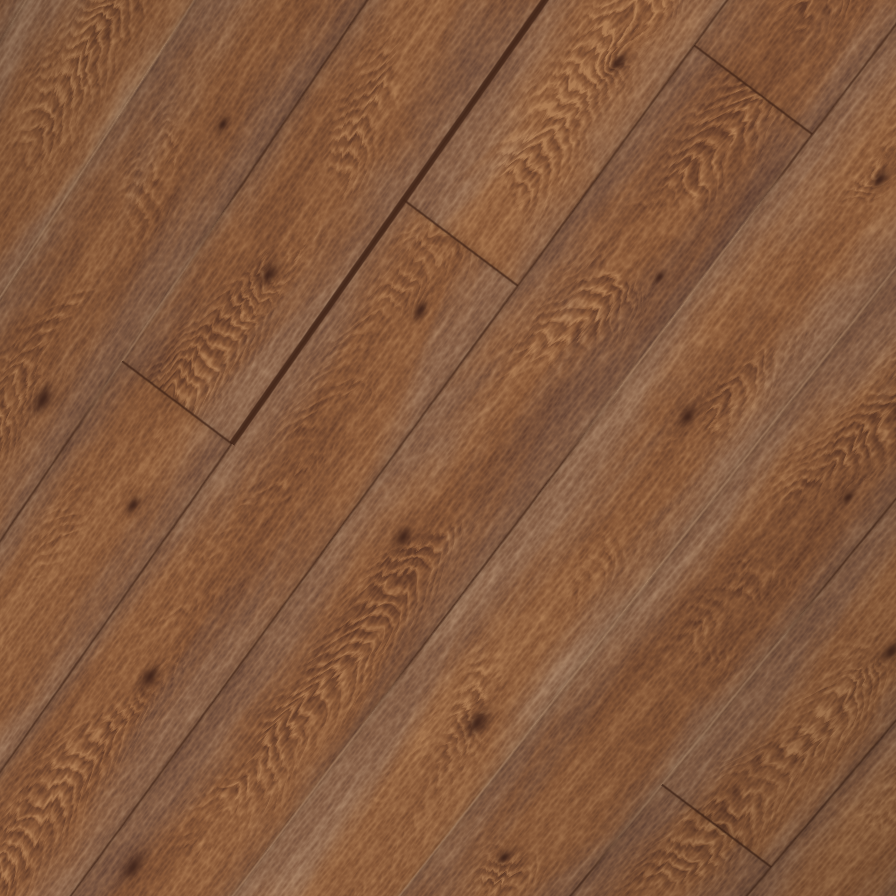
Reproduce this texture procedurally as a Shadertoy shader.

```glsl
const vec2 GRAIN_AXIS = vec2(0.602, 0.799);
const float BOARD_WIDTH = 0.1576;
const float BOARD_LENGTH = 1.68;
const float ROW_SHIFT = 0.0246;
const float FIRST_JOINT = -0.906;
const float JOINT_STEP = 0.333;
const float FAN_CENTRE = 0.77;
const float FAN = 0.115;
const float OPEN_EDGE = 3.0;
const float OPEN_FROM = -0.24;
const float OPEN_HALF_WIDTH = 0.0035;
const float SEAM_HALF_WIDTH = 0.0011;
const float RING_CURVE = 1500.0;
const float RING_RATE = 48.0;
const float FIGURE_WIDTH = 0.036;
const float KNOT_SPACING = 0.42;
const vec3 DARK = vec3(0.39, 0.25, 0.18);
const vec3 MID = vec3(0.51, 0.34, 0.23);
const vec3 LIGHT = vec3(0.62, 0.45, 0.32);
const vec3 GAP = vec3(0.25, 0.14, 0.09);
const vec3 GLINT = vec3(0.70, 0.55, 0.42);
const vec3 KNOT = vec3(0.22, 0.12, 0.09);
const vec3 GREY_TINT = vec3(1.0, 1.06, 1.15);

vec2 hash2(vec2 p) {
    vec3 h = fract(p.xyx * vec3(0.1031, 0.1030, 0.0973));
    h += dot(h, h.yzx + 33.33);
    return fract((h.xx + h.yz) * h.zy);
}

// Distance to the nearest scattered point, centred near zero
float cellular(vec2 p) {
    vec2 cell = floor(p);
    float nearest = 4.0;
    for (int y = -1; y <= 1; y++)
        for (int x = -1; x <= 1; x++) {
            vec2 corner = cell + vec2(x, y);
            vec2 toPoint = corner + hash2(corner) - p;
            nearest = min(nearest, dot(toPoint, toPoint));
        }
    return sqrt(nearest) - 0.45;
}

float waves(vec2 p) {
    float sum = 0.0, amp = 0.5;
    for (int i = 0; i < 5; i++) {
        p += 0.7 * sin(p.yx + 1.9);
        sum += amp * sin(p.x) * cos(p.y);
        p = mat2(1.5, 1.1, -1.1, 1.5) * p + 2.3;
        amp *= 0.6;
    }
    return sum;
}

float stroke(float dist, float halfWidth) {
    float soft = 1.0 / iResolution.y;
    return 1.0 - smoothstep(halfWidth - soft, halfWidth + soft, dist);
}

void mainImage(out vec4 fragColor, in vec2 fragCoord) {
    // Diagonal frame, fanning slightly along the boards
    vec2 q = fragCoord / iResolution.y - vec2(0.0, 1.0);
    float u = dot(q, GRAIN_AXIS);
    float a = dot(q, vec2(GRAIN_AXIS.y, -GRAIN_AXIS.x));
    a = FAN_CENTRE + (a - FAN_CENTRE) / (1.0 + FAN * u);

    // Staggered boards: s runs along, v across from the middle
    float row = floor((a - ROW_SHIFT) / BOARD_WIDTH);
    float v = a - ROW_SHIFT - (row + 0.5) * BOARD_WIDTH;
    float s = u - FIRST_JOINT - JOINT_STEP * row;
    float board = floor(s / BOARD_LENGTH);
    s -= board * BOARD_LENGTH;
    vec2 seed = hash2(vec2(row, board) + 17.0);
    vec2 g = vec2(s, v) + seed * 9.0 + 3.0;

    // Knots, which also bend the rings
    float knot = 0.0, bend = 0.0;
    for (int j = -1; j <= 1; j++) {
        float cell = floor(s / KNOT_SPACING) + float(j);
        vec2 h = hash2(vec2(cell + 31.0, row * 7.0 + board + 53.0));
        vec2 d = vec2(s - (cell + 0.2 + 0.6 * h.x) * KNOT_SPACING, v - (h.y - 0.5) * 0.55 * BOARD_WIDTH);
        float r = length(d * vec2(0.55, 1.0)) / mix(0.004, 0.009, fract(h.x * 7.3));
        r *= 1.0 + 0.35 * waves(g * vec2(60.0, 140.0));
        knot = max(knot, exp(-r * r));
        bend += exp(-0.12 * r * r);
    }

    // Arched rings around a wandering heart line
    float heart = v - 0.03 * (seed.x - 0.5) - 0.02 * waves(vec2(s * 6.0, seed.y * 40.0));
    float phase = RING_CURVE * heart * heart + RING_RATE * s + 2.0 * bend
        + 1.3 * waves(vec2(s * 16.0, v * 60.0) + seed * 20.0);
    float ring = fract(phase);
    float darkRing = smoothstep(0.2, 0.85, ring) * (1.0 - smoothstep(0.85, 1.0, ring));
    float lightRing = smoothstep(0.0, 0.12, ring) * (1.0 - smoothstep(0.12, 0.4, ring));
    float figure = exp(-heart * heart / (FIGURE_WIDTH * FIGURE_WIDTH))
        * smoothstep(-0.15, 0.35, waves(vec2(s * 7.0, v * 9.0) + seed * 30.0));

    // Tone from broad bands, streaks, fibres and pores
    float broad = waves(g * vec2(4.0, 32.0));
    float streak = cellular(g * vec2(9.0, 95.0));
    float fibre = cellular(g * vec2(30.0, 250.0));
    float pores = cellular(g * vec2(130.0, 210.0));
    float tone = 0.53 + 0.2 * (seed.y - 0.5) + 0.3 * broad + 0.25 * streak + 0.45 * fibre + 0.35 * pores;
    tone += figure * (0.3 * lightRing - 0.5 * darkRing + 0.08) - 0.25 * bend * (0.5 + broad);
    vec3 col = mix(mix(DARK, MID, clamp(tone * 2.0, -0.3, 1.0)), LIGHT, clamp(tone * 2.0 - 1.0, 0.0, 1.2));
    float grey = smoothstep(0.02, 0.08, abs(heart) + 0.04 * waves(g * vec2(5.0, 20.0)));
    col *= mix(vec3(1.03, 1.0, 0.93), GREY_TINT, grey);
    col = mix(col, KNOT, 0.85 * knot);

    // Seams: fine dark joints, worn pale edges and one open gap
    float side = 0.5 * BOARD_WIDTH - abs(v);
    float end = min(s, BOARD_LENGTH - s);
    float edge = row + step(0.0, v);
    float open = (1.0 - step(0.5, abs(edge - OPEN_EDGE))) * step(OPEN_FROM, u);
    float worn = smoothstep(0.1, 0.8, sin(edge * 1.2 - 5.63 + 0.7 * sin(u * 9.0)));
    col *= 1.0 - 0.12 * exp(-min(side, end) / 0.004);
    col = mix(col, mix(GAP, GLINT, worn), mix(0.6, 0.5, worn) * stroke(side, SEAM_HALF_WIDTH));
    col = mix(col, GAP, 0.75 * stroke(end, SEAM_HALF_WIDTH));
    col = mix(col, GAP, 0.85 * open * stroke(side, OPEN_HALF_WIDTH));

    // Light falls off toward the outer boards
    col *= 1.04 - 0.28 * (a - 0.65) * (a - 0.65);
    fragColor = vec4(col, 1.0);
}
```
